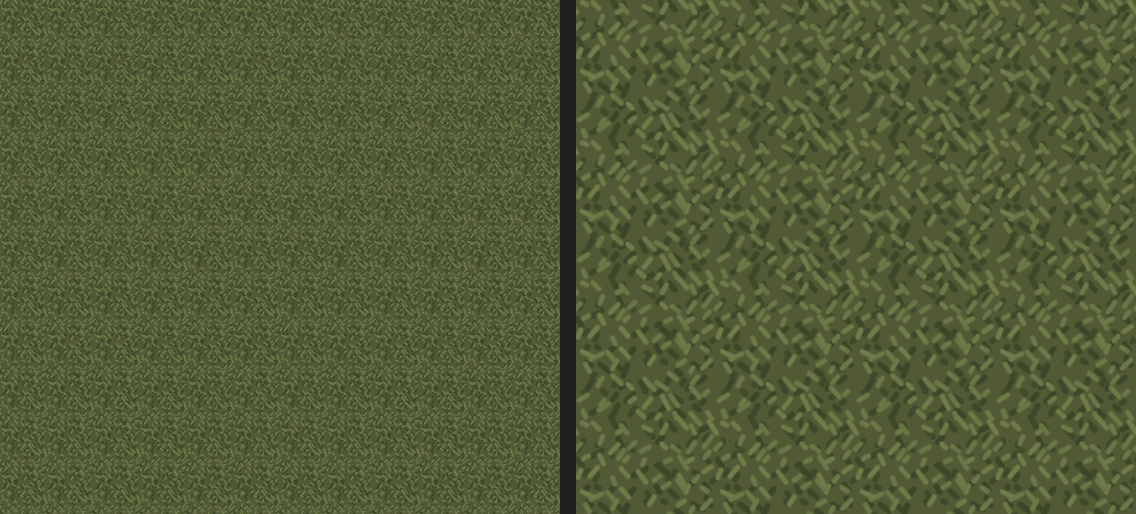
Left: the whole. Right: its middle third, enlarged.
This texture is drawn by a Shadertoy shader. Its source:

```glsl
const float CELLS = 9.0;   // blade cells along each side of a tile

vec3 hash3(vec2 cell, float seed) {
    vec3 q = vec3(dot(cell, vec2(127.1, 311.7)), dot(cell, vec2(269.5, 183.3)), dot(cell, vec2(419.2, 371.9)));
    return fract(sin(q + seed * 17.3) * 4375.85);
}

float segmentDistance(vec2 p, vec2 halfAxis) {
    float t = clamp(dot(p, halfAxis) / dot(halfAxis, halfAxis), -1.0, 1.0);
    return length(p - halfAxis * t);
}

// Coverage of one layer of short slanted blades, wrapping at the tile edge
float bladeLayer(vec2 p, float seed, vec2 lengthRange, float radius, float density, float bias) {
    float soft = max(0.08, 0.6 * CELLS * 11.0 / iResolution.y);
    vec2 home = floor(p);
    float cover = 0.0;
    for (int y = -1; y <= 1; y++)
    for (int x = -1; x <= 1; x++) {
        vec2 cell = home + vec2(x, y);
        vec2 id = mod(cell, CELLS);
        vec3 place = hash3(id, seed);
        vec3 form = hash3(id, seed + 5.0);
        vec2 center = cell + 0.08 + 0.84 * place.xy;

        // Blades lean left or right, in varied lengths
        float angle = mix(0.45, 1.2, form.x);
        float lean = form.y < 0.56 ? 1.0 : -1.0;
        vec2 axis = vec2(lean * cos(angle), sin(angle)) * mix(lengthRange.x, lengthRange.y, form.z);

        // Growth is denser in one band of the tile
        float band = cos(6.28318 * ((id.y + 0.5) / CELLS - 0.17));
        float present = step(place.z, density + bias * band);
        float tone = 0.8 + 0.2 * fract(form.x * 7.0 + place.x);
        float d = segmentDistance(p - center, axis);
        cover = max(cover, present * tone * (1.0 - smoothstep(radius - soft, radius + soft, d)));
    }
    return cover;
}

void mainImage(out vec4 fragColor, in vec2 fragCoord) {
    vec2 tile = fract(fragCoord / iResolution.xy * vec2(12.0, 11.0));
    vec2 p = tile * CELLS;

    vec3 grass = vec3(0.32, 0.353, 0.208);
    vec3 shadow = vec3(0.235, 0.27, 0.155);
    vec3 highlight = vec3(0.443, 0.488, 0.289);

    // Shadows lie beneath the lit blades
    float dark = bladeLayer(p, 2.0, vec2(0.06, 0.36), 0.19, 0.90, -0.14);
    float light = bladeLayer(p, 9.0, vec2(0.15, 0.45), 0.16, 0.80, 0.20);
    vec3 color = mix(grass, shadow, dark);
    color = mix(color, highlight, light);
    fragColor = vec4(color, 1.0);
}
```
